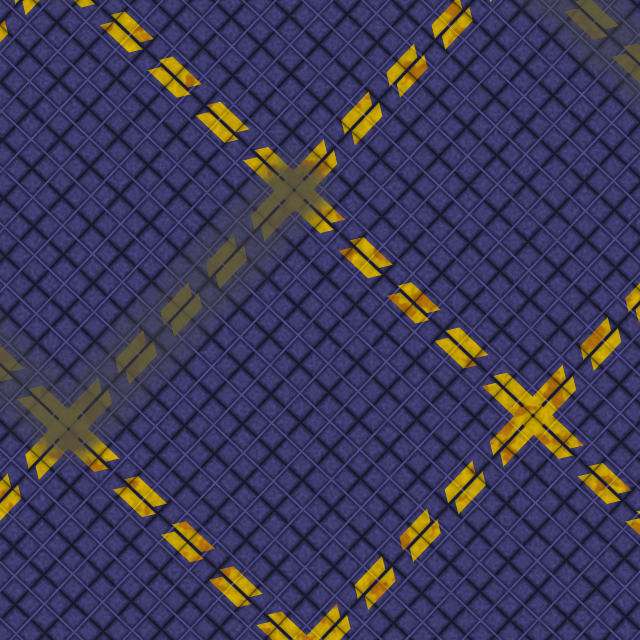
Give the GLSL for this pattern, as a Shadertoy shader.

```glsl
// A tilted quilted fabric with raised threads and dark seams, crossed by a
// lattice of split yellow dashes. Dashes are sheared repeats in lattice space;
// gradient noise adds mottling, orange stains and grey scuffs along some edges.

const vec2 ORIGIN = vec2(0.4596, 0.7031);   // one crossing, in canvas units
const float BLOCK = 0.5135;                 // distance between crossings
const float TILT = 0.757;                   // lattice angle in radians
const float TILES = 8.0;                    // thread squares per block
const float DASHES = 5.0;                   // dashes per block
const float DASH_HALF = 0.061;
const float STRIPE_HALF = 0.041;
const float GAP_HALF = 0.005;
const float SHEAR = 0.65;

const vec3 FABRIC_LOW = vec3(0.13, 0.13, 0.245);
const vec3 FABRIC_HIGH = vec3(0.245, 0.24, 0.44);
const vec3 SEAM = vec3(0.07, 0.07, 0.13);
const vec3 THREAD = vec3(0.36, 0.34, 0.64);
const vec3 YELLOW = vec3(0.78, 0.64, 0.005);
const vec3 ORANGE = vec3(0.68, 0.43, 0.04);
const vec3 SCUFF = vec3(0.29, 0.29, 0.28);

// Scuffed lattice edges: start and end crossing
const vec4 SCUFFED[4] = vec4[4](
    vec4(0, 0, 0, 1), vec4(-1, 1, 0, 1),
    vec4(0, -1, 1, -1), vec4(-1, -1, -1, 0));

vec2 hash2(vec2 p) {
    vec3 h = fract(p.xyx * vec3(0.1031, 0.1030, 0.0973));
    h += dot(h, h.yzx + 33.33);
    return fract((h.xx + h.yz) * h.zy);
}

float gradientDot(vec2 cell, vec2 offset) {
    return dot(hash2(cell) * 2.0 - 1.0, offset);
}

float gradientNoise(vec2 p) {
    vec2 i = floor(p), f = fract(p);
    vec2 w = f * f * f * (f * (f * 6.0 - 15.0) + 10.0);
    vec2 x = vec2(1, 0), y = vec2(0, 1);
    return mix(mix(gradientDot(i, f), gradientDot(i + x, f - x), w.x),
               mix(gradientDot(i + y, f - y), gradientDot(i + 1.0, f - 1.0), w.x), w.y);
}

float fbm(vec2 p) {
    float sum = 0.0, amplitude = 1.0;
    for (int k = 0; k < 3; k++) {
        sum += amplitude * gradientNoise(p);
        p = p * 2.03 + 17.3;
        amplitude *= 0.55;
    }
    return sum;
}

float coverage(float d, float pixel) {
    return clamp(0.5 - d / pixel, 0.0, 1.0);
}

float segmentDistance(vec2 p, vec2 a, vec2 b) {
    vec2 pa = p - a, ba = b - a;
    return length(pa - ba * clamp(dot(pa, ba) / dot(ba, ba), 0.0, 1.0));
}

// Distance to a split, sheared dash line that closes up at the crossings
float dashLine(float along, float across) {
    across -= round(across);
    float slid = along + SHEAR * (across - sign(across) * 0.5 * STRIPE_HALF);
    float dash = abs(fract(slid * DASHES) - 0.5) / DASHES - DASH_HALF;
    float crossing = abs(along - round(along)) - 0.05;
    float side = abs(across);
    return max(min(dash, crossing), max(side - STRIPE_HALF, GAP_HALF - side));
}

float scuffAmount(vec2 q) {
    float d = 1e3;
    for (int k = 0; k < 4; k++)
        d = min(d, segmentDistance(q, SCUFFED[k].xy, SCUFFED[k].zw));
    return 1.0 - smoothstep(0.05, 0.15, d + 0.025 * fbm(q * 14.0));
}

void mainImage(out vec4 fragColor, in vec2 fragCoord) {
    vec2 p = fragCoord / iResolution.y - ORIGIN;
    float c = cos(TILT), s = sin(TILT);
    vec2 q = vec2(c * p.x - s * p.y, -s * p.x - c * p.y) / BLOCK;
    float pixel = 1.0 / (iResolution.y * BLOCK);

    // Threads and seams alternate on both axes
    vec2 fromThread = abs(fract(q * TILES) - 0.5) / TILES;
    vec2 fromSeam = 0.5 / TILES - fromThread;
    float threadDist = min(fromThread.x, fromThread.y);
    float seamDist = min(fromSeam.x, fromSeam.y);
    float thread = coverage(threadDist - 0.0029, pixel);
    float seam = coverage(seamDist - 0.0025, pixel);
    float puff = smoothstep(0.0, 0.017, min(threadDist, seamDist));

    // Mottled padded fabric
    float mottle = fbm(q * 85.0);
    vec3 color = mix(FABRIC_LOW, FABRIC_HIGH, puff) * (1.0 + 0.3 * mottle);
    color = mix(color, SEAM, 0.75 * seam);
    color = mix(color, THREAD, thread * (0.75 + 0.25 * gradientNoise(q * 30.0)));

    // Stained paint, with the stitching faintly showing through
    float tileTone = hash2(floor(q * 2.0 * TILES) + 40.0).x - 0.5;
    float stain = smoothstep(0.05, 0.35, fbm(q * 15.0) + 0.45 * tileTone);
    vec3 paint = mix(YELLOW, ORANGE, stain);
    paint *= (0.82 + 0.18 * puff) * (1.0 + 0.16 * fbm(q * 45.0));
    paint *= 1.0 - 0.4 * seam;
    paint *= 1.0 + 0.25 * thread;
    float painted = coverage(min(dashLine(q.x, q.y), dashLine(q.y, -q.x)), pixel);
    color = mix(color, paint, painted);

    // Grey scuffs, heaviest on the paint
    color = mix(color, SCUFF, scuffAmount(q) * mix(0.4, 0.82, painted));
    fragColor = vec4(color, 1.0);
}
```
